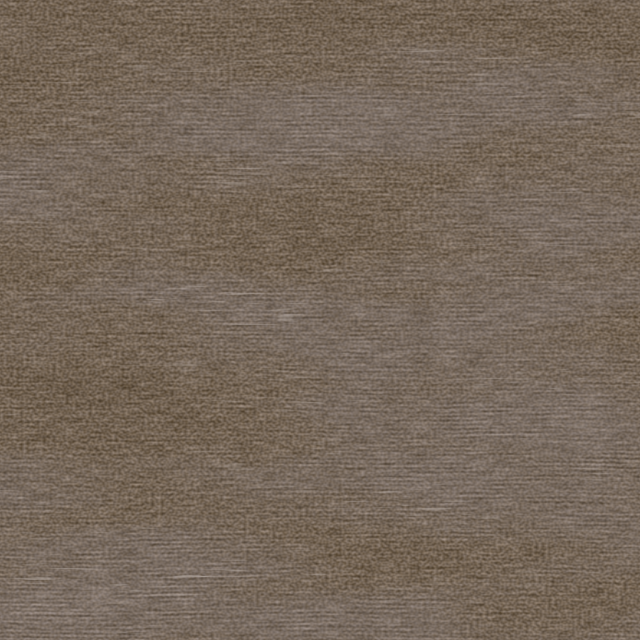
Write a three.js fragment shader that draws this texture.

```glsl
// Brown woven cloth with fine horizontal threads and a faint silvery sheen.
// Stretched gradient noise makes the patches, fibres and pale slubs; a wavering
// row wave makes the weave, and fine noise adds a warm and cool grain.
varying vec2 vUv;

const float TAU = 6.2831853;
const float THREAD_ROWS = 144.0;

const vec3 DARK_BROWN = vec3(0.375, 0.320, 0.262);
const vec3 PALE_TAUPE = vec3(0.567, 0.508, 0.462);
const vec3 SILVER = vec3(0.690, 0.650, 0.620);
const vec3 COOL_SHIFT = vec3(-0.010, 0.000, 0.022);

float hash(vec2 p) {
  vec3 q = fract(p.xyx * 0.1031);
  q += dot(q, q.yzx + 33.33);
  return fract((q.x + q.y) * q.z);
}

// Dot product of a random unit gradient with the offset from its lattice point
float slope(vec2 cell, vec2 offset) {
  float angle = TAU * hash(cell);
  return dot(vec2(cos(angle), sin(angle)), offset);
}

// Gradient noise, scaled to lie roughly between -1 and 1
float noise(vec2 p) {
  vec2 cell = floor(p);
  vec2 f = p - cell;
  vec2 w = f * f * f * (f * (f * 6.0 - 15.0) + 10.0);
  float low = mix(slope(cell, f),
                  slope(cell + vec2(1.0, 0.0), f - vec2(1.0, 0.0)), w.x);
  float high = mix(slope(cell + vec2(0.0, 1.0), f - vec2(0.0, 1.0)),
                   slope(cell + vec2(1.0, 1.0), f - vec2(1.0, 1.0)), w.x);
  return 1.41 * mix(low, high, w.y);
}

// Broad horizontal patches where the cloth catches the light
float sheenPatches(vec2 p) {
  float sum = 0.0;
  float weight = 0.62;
  vec2 scale = vec2(1.6, 6.5);
  for (int i = 0; i < 3; i++) {
    sum += weight * noise(p * scale + 17.3 * float(i + 1));
    scale *= 2.3;
    weight *= 0.55;
  }
  return sum;
}

// Rows of thread whose strength fades in and out along their length
float threads(vec2 p, float rows) {
  float strength = 0.65 + 0.8 * noise(p * vec2(9.0, 60.0) + 41.0);
  float wobble = 0.7 * noise(p * vec2(14.0, 50.0) + 73.0);
  return strength * sin(TAU * p.y * rows + wobble);
}

// Thin pale dashes: the peaks of strongly stretched noise
float slubs(vec2 p, vec2 scale, float threshold) {
  return smoothstep(threshold, threshold + 0.4, noise(p * scale + 5.7));
}

void main() {
  // Let the rows bend slightly across the cloth
  vec2 p = vUv;
  p.y += 0.005 * noise(vUv * vec2(3.0, 4.0) + 9.0);

  float sheen = sheenPatches(p);
  float lit = smoothstep(-0.35, 0.45, sheen);

  // Weave, fibres and grain
  float weave = threads(p, THREAD_ROWS) * mix(0.12, 0.23, lit);
  float fibre = 0.30 * noise(p * vec2(22.0, 185.0) + 3.1)
              + 0.22 * noise(p * vec2(70.0, 215.0) + 60.0);
  float grain = noise(vUv * vec2(195.0, 245.0) + 11.0);
  float grainAmount = mix(0.60, 0.40, lit);

  float tone = 0.45 + 0.27 * sheen + weave + fibre + grainAmount * grain;
  vec3 colour = mix(DARK_BROWN, PALE_TAUPE, clamp(tone, -0.35, 1.35));

  // Lit patches turn greyer, and the grain varies from warm to cool
  float tint = noise(vUv * vec2(170.0, 200.0) + 90.0);
  colour += COOL_SHIFT * (lit - 0.5 + 0.7 * tint);

  // Long and short slubs, gathered in loose groups
  float group = smoothstep(-0.2, 0.5, noise(p * vec2(3.5, 16.0) + 29.0));
  float dash = slubs(p, vec2(13.0, 180.0), 0.36)
             + 0.7 * slubs(p + 0.37, vec2(32.0, 200.0), 0.42);
  float slubAmount = 0.6 * dash * mix(0.15, 1.0, group) * mix(0.4, 1.0, lit);
  colour = mix(colour, SILVER, clamp(slubAmount, 0.0, 0.75));

  gl_FragColor = vec4(colour, 1.0);
}
```
